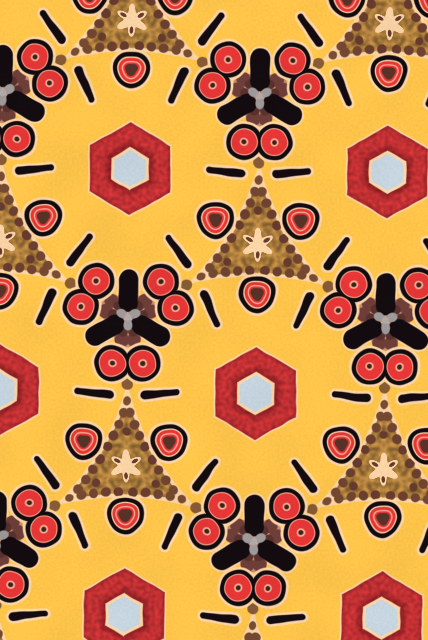
Give the GLSL for this pattern, as a WebGL 2 fragment shader.

```glsl
#version 300 es
precision highp float;
// Kaleidoscope print on yellow: red hexagons, black three-lobed blooms with red eyes, dotted tan triangles.
uniform vec2 u_resolution;
out vec4 fragColor;

// Layout: lengths are in design units, WIDTH of them across the canvas
const float WIDTH = 512.0;
const float CELL = 308.0;               // distance between hexagons
const float TILT = 0.0135;              // rotation of the lattice, radians
const vec2 ORIGIN = vec2(306.0, 295.0); // centre of one hexagon
const float SOFT = 1.1;                 // edge softness
const float WARP = 1.3;                 // hand-printed wobble
const float GRAIN = 0.035;              // tone variation
const float HALO = 3.2;                 // cream outline width
const float BOW = 325.0;                // radius of the triangle's curved sides

const vec3 YELLOW = vec3(0.995, 0.77, 0.29);
const vec3 CREAM = vec3(0.98, 0.83, 0.65);
const vec3 BLACK = vec3(0.075, 0.045, 0.06);
const vec3 SCARLET = vec3(0.90, 0.21, 0.21);
const vec3 CRIMSON = vec3(0.76, 0.19, 0.20);
const vec3 MAROON = vec3(0.52, 0.11, 0.13);
const vec3 PINK = vec3(0.97, 0.68, 0.57);
const vec3 OLIVE = vec3(0.66, 0.48, 0.23);
const vec3 BROWN = vec3(0.40, 0.23, 0.18);
const vec3 MAUVE = vec3(0.43, 0.24, 0.22);
const vec3 GREY = vec3(0.62, 0.60, 0.60);
const vec3 ICE = vec3(0.77, 0.83, 0.87);

float soft; // edge half-width, at least one pixel

vec2 gradient(vec2 i) {
  vec3 h = fract(i.xyx * vec3(0.1031, 0.1030, 0.0973));
  h += dot(h, h.yzx + 33.33);
  float a = 6.2832 * fract((h.x + h.y) * h.z);
  return vec2(cos(a), sin(a));
}

float noise(vec2 p) {
  vec2 i = floor(p), f = fract(p), u = f * f * (3.0 - 2.0 * f);
  vec2 e = vec2(1.0, 0.0);
  return mix(mix(dot(gradient(i), f), dot(gradient(i + e), f - e), u.x),
             mix(dot(gradient(i + e.yx), f - e.yx), dot(gradient(i + 1.0), f - 1.0), u.x), u.y);
}

void paint(inout vec3 col, vec3 ink, float d) {
  col = mix(col, ink, smoothstep(soft, -soft, d));
}

float segment(vec2 p, vec2 a, vec2 b) {
  vec2 v = b - a;
  return length(p - a - v * clamp(dot(p - a, v) / dot(v, v), 0.0, 1.0));
}

// Offset from the nearest hexagon centre, folded by mirrors into one 60 degree sector
vec2 foldSector(vec2 p) {
  vec2 s = CELL * vec2(1.0, sqrt(3.0));
  vec2 a = mod(p + 0.5 * s, s) - 0.5 * s, b = mod(p, s) - 0.5 * s;
  p = dot(a, a) < dot(b, b) ? a : b;
  p.x = abs(p.x);
  vec2 n = vec2(0.5, -0.8660);
  p -= 2.0 * max(dot(p, n), 0.0) * n;
  return vec2(abs(p.x), p.y);
}

void main() {
  vec2 canvas = gl_FragCoord.xy * WIDTH / u_resolution.x;
  soft = max(SOFT, 0.7 * WIDTH / u_resolution.x);
  float c = cos(TILT), s = sin(TILT);
  vec2 wobble = vec2(noise(canvas * 0.06), noise(canvas * 0.06 + 71.0));
  vec2 q = foldSector(mat2(c, s, -s, c) * (canvas - ORIGIN + WARP * wobble));

  // Sector corners: hexagon at zero, triangle above, bloom at 30 degrees
  float side = CELL / sqrt(3.0);
  vec2 tri = q - vec2(0.0, side);
  vec2 fromBloom = q - side * vec2(0.8660, 0.5);
  vec2 w = vec2(dot(fromBloom, vec2(-0.8660, 0.5)), dot(fromBloom, vec2(-0.5, -0.8660)));

  vec3 col = YELLOW;

  // Concave triangle with beaded edges and a pale star
  float bow = 140.0 - BOW - length(q - vec2(0.0, 140.0 - BOW)) * -1.0 - 140.0;
  float reach = length(tri);
  float body = max(-bow, reach - 108.0);
  paint(col, CREAM, body);
  paint(col, OLIVE * (1.0 + 0.5 * noise(q * 0.16)), max(4.5 - bow, reach - 66.0));
  for (int i = 0; i < 5; i++) {
    float x = 9.0 + 14.7 * float(i);
    vec2 bead = vec2(x, 147.0 - BOW + sqrt(BOW * BOW - x * x));
    paint(col, mix(BROWN, OLIVE, 0.07 * float(i)), length(q - bead) - 5.7);
  }
  paint(col, BROWN, length(tri - vec2(36.0, -20.8)) - 5.0);
  paint(col, mix(BROWN, OLIVE, 0.5), length(q - vec2(85.0, 129.0)) - 6.8);
  float star = reach - 15.0 - 5.0 * cos(6.0 * atan(tri.x, -tri.y + 0.001));
  paint(col, CREAM, star);
  paint(col, BROWN, length((tri + vec2(0.0, 12.0)) * vec2(1.9, 1.0)) - 4.2);

  // Ringed target between triangle and hexagon, slightly three-cornered
  vec2 t = q - vec2(0.0, 119.0);
  float ring = length(t) - 0.9 * sin(3.0 * atan(t.y, t.x + 0.001));
  paint(col, CREAM, ring - 22.0 - HALO);
  paint(col, BLACK, ring - 22.0);
  paint(col, CREAM, ring - 16.8);
  paint(col, SCARLET, ring - 15.2);
  paint(col, PINK, abs(ring - 10.6) - 0.8);
  paint(col, BROWN * 0.85, ring - 7.6);

  // Bloom: mauve petals, black lobes, grey heart
  float lobe = segment(w, vec2(9.0, 15.6), vec2(22.5, 39.0)) - 11.8;
  paint(col, CREAM, lobe - 2.2);
  paint(col, PINK * 0.8, length(w - vec2(19.0, 0.0)) - 17.0);
  paint(col, MAUVE, length(w - vec2(27.0, 7.0)) - 8.5);
  paint(col, MAUVE * 0.8, length(w - vec2(17.0, 6.0)) - 6.0);
  paint(col, BLACK, lobe);
  paint(col, GREY, length((w - vec2(9.0, 0.0)) * vec2(0.8, 1.0)) - 5.4);
  paint(col, GREY * 1.1, length(w) - 4.0);

  // Paired red eyes
  float eye = length(w - vec2(55.0, 18.0));
  paint(col, CREAM, eye - 21.6 - HALO);
  paint(col, BLACK, eye - 21.6);
  paint(col, PINK, eye - 16.4);
  paint(col, SCARLET, eye - 15.2);
  paint(col, PINK, eye - 5.0);
  paint(col, BROWN * 0.6, eye - 2.9);

  // Tapered dash
  float dash = segment(q, vec2(47.5, 82.0), vec2(63.0, 117.0)) - mix(3.6, 5.0, smoothstep(80.0, 118.0, q.y));
  paint(col, CREAM, dash - HALO);
  paint(col, BLACK, dash);

  // Hexagon with darker rims and a pale core
  float hex = dot(q, vec2(0.5, 0.8660));
  paint(col, CREAM, hex - 50.0);
  vec3 red = mix(CRIMSON, MAROON, max(0.8 * smoothstep(33.0, 23.0, hex), 0.5 * smoothstep(42.0, 48.0, hex)));
  paint(col, red * (1.0 + 0.25 * noise(canvas * 0.2)), hex - 48.0);
  paint(col, CREAM, hex - 22.5);
  paint(col, ICE, hex - 19.0);

  // Uneven ink and fine grain
  col *= 1.0 + GRAIN * (noise(canvas * 0.02) + noise(canvas * 0.35));
  fragColor = vec4(clamp(col, 0.0, 1.0), 1.0);
}
```
